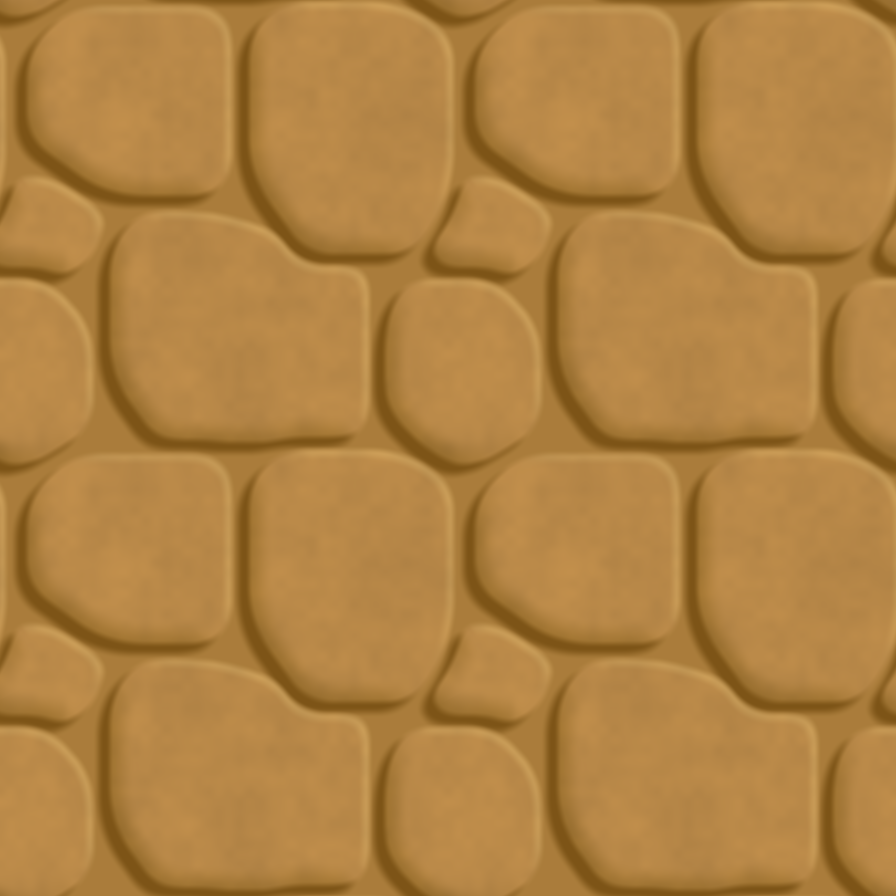
Write a Shadertoy shader that draws this texture.

```glsl
#define REPEATS 2.0
#define GAP 0.026
#define ROUNDING 0.05
#define EDGE_SOFTNESS 0.009
#define SHADOW_REACH 0.035
#define BEVEL_WIDTH 0.055
#define RIM_WIDTH 0.026
#define GRAIN 0.13

const int STONES = 5;
const vec3 STONE_COLOR = vec3(0.725, 0.535, 0.283);
const vec3 RIM_COLOR = vec3(0.79, 0.62, 0.35);
const vec3 SHADE_COLOR = vec3(0.59, 0.425, 0.165);
const vec3 JOINT_COLOR = vec3(0.665, 0.487, 0.23);
const vec3 SHADOW_COLOR = vec3(0.49, 0.33, 0.09);

// Stone centre (xy) and half size (zw), in units of one repeat
const vec4 BOX[STONES] = vec4[STONES](
    vec4(0.289, 0.775, 0.229, 0.212),
    vec4(0.784, 0.715, 0.229, 0.282),
    vec4(0.535, 0.273, 0.290, 0.260),
    vec4(0.033, 0.169, 0.176, 0.208),
    vec4(0.099, 0.499, 0.140, 0.115));

// Width and height of the corner cuts: top left, top right, bottom right, bottom left
const vec4 CUT_WIDTH[STONES] = vec4[STONES](
    vec4(0.10, 0.03, 0.03, 0.18),
    vec4(0.07, 0.11, 0.09, 0.13),
    vec4(0.07, 0.33, 0.03, 0.11),
    vec4(0.05, 0.10, 0.12, 0.13),
    vec4(0.08, 0.13, 0.07, 0.04));
const vec4 CUT_HEIGHT[STONES] = vec4[STONES](
    vec4(0.10, 0.03, 0.03, 0.13),
    vec4(0.07, 0.08, 0.14, 0.18),
    vec4(0.08, 0.14, 0.03, 0.15),
    vec4(0.08, 0.11, 0.09, 0.13),
    vec4(0.08, 0.09, 0.08, 0.04));

float smoothMax(float a, float b, float k) {
    float h = max(k - abs(a - b), 0.0) / k;
    return max(a, b) + 0.25 * h * h * k;
}

// Box with four cut corners, rounded where its sides meet
float stoneShape(vec2 p, vec2 halfSize, vec4 cutWidth, vec4 cutHeight) {
    vec2 side = abs(p) - halfSize;
    float d = smoothMax(side.x, side.y, ROUNDING);
    for (int i = 0; i < 4; i++) {
        vec2 corner = vec2(i == 1 || i == 2 ? 1.0 : -1.0, i < 2 ? 1.0 : -1.0);
        vec2 normal = normalize(vec2(cutHeight[i], cutWidth[i]));
        vec2 start = halfSize - vec2(cutWidth[i], 0.0);
        d = smoothMax(d, dot(p * corner - start, normal), ROUNDING);
    }
    return d;
}

// Distance to the nearest stone; later stones yield to earlier ones
float stoneDistance(vec2 p) {
    float nearest = 1.0;
    for (int i = 0; i < STONES; i++) {
        vec2 local = p - BOX[i].xy;
        local -= floor(local + 0.5);
        float d = stoneShape(local, BOX[i].zw, CUT_WIDTH[i], CUT_HEIGHT[i]);
        d = smoothMax(d, GAP - nearest, 0.4 * ROUNDING);
        nearest = min(nearest, d);
    }
    return nearest;
}

float hash(vec2 cell) {
    vec3 q = fract(cell.xyx * vec3(0.1031, 0.103, 0.0973));
    q += dot(q, q.yzx + 33.33);
    return fract((q.x + q.y) * q.z);
}

// Value noise that wraps once per repeat
float noise(vec2 p, float period) {
    vec2 cell = floor(p * period);
    vec2 f = fract(p * period);
    f = f * f * (3.0 - 2.0 * f);
    vec2 a = mod(cell, period);
    vec2 b = mod(cell + 1.0, period);
    return mix(mix(hash(a), hash(vec2(b.x, a.y)), f.x),
               mix(hash(vec2(a.x, b.y)), hash(b), f.x), f.y);
}

void mainImage(out vec4 fragColor, in vec2 fragCoord) {
    vec2 p = fract(fragCoord / iResolution.xy * REPEATS);
    vec2 toLight = normalize(vec2(1.0, 0.9));
    float d = stoneDistance(p);

    // Joint with the shadow thrown to the lower left
    float casterDistance = stoneDistance(p + toLight * SHADOW_REACH);
    float shadow = 1.0 - smoothstep(-0.013, 0.012, casterDistance);
    vec3 joint = mix(JOINT_COLOR, SHADOW_COLOR, shadow);

    // Stone face with a shaded bevel and a bright rim
    float slope = (stoneDistance(p + toLight * 0.01) - d) / 0.01;
    float shade = smoothstep(-BEVEL_WIDTH, 0.004, d) * (1.0 - smoothstep(-0.9, 0.1, slope));
    float rim = smoothstep(-RIM_WIDTH, -0.006, d) * smoothstep(0.2, 0.9, slope);
    vec3 stone = mix(STONE_COLOR, SHADE_COLOR, 0.85 * shade);
    stone = mix(stone, RIM_COLOR, 0.85 * rim);

    // Faint mottling
    float mottle = 0.4 * noise(p, 7.0) + 0.35 * noise(p, 19.0) + 0.25 * noise(p, 43.0);
    stone *= 1.0 + GRAIN * (mottle - 0.5);

    float coverage = 1.0 - smoothstep(-EDGE_SOFTNESS, EDGE_SOFTNESS, d);
    fragColor = vec4(mix(joint, stone, coverage), 1.0);
}
```
